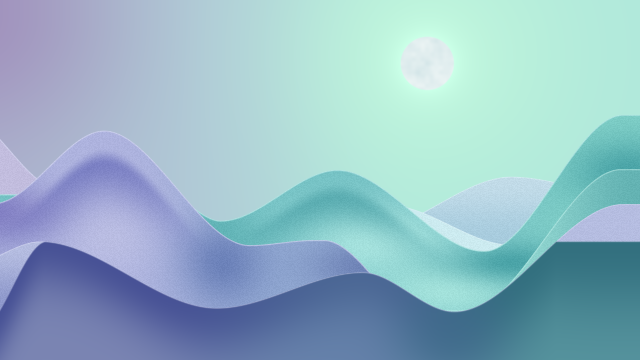
Reproduce this background procedurally as a Shadertoy shader.

```glsl
float hash(vec2 p) {
    return fract(sin(dot(p, vec2(127.1, 311.7))) * 43758.5453);
}

float valueNoise(vec2 p) {
    vec2 cell = floor(p), f = smoothstep(0.0, 1.0, fract(p));
    vec2 e = vec2(0.0, 1.0);
    return mix(mix(hash(cell), hash(cell + e.yx), f.x),
               mix(hash(cell + e.xy), hash(cell + e.yy), f.x), f.y);
}

// Height change that eases in between two x positions
float ease(float x, float x0, float x1, float rise) {
    return rise * smoothstep(x0, x1, x);
}

// Soft elliptical spot
float spot(vec2 p, vec2 center, vec2 radius) {
    vec2 q = (p - center) / radius;
    return exp(-dot(q, q));
}

// Shadow that begins at a given depth and fades downward
float foldShadow(float depth, float start, float fade) {
    float d = max(depth - start, 0.0) / fade;
    return smoothstep(start - 0.025, start + 0.025, depth) * exp(-d * d);
}

// Paints a sheet below its edge, with a thin lit rim
vec3 sheet(vec3 below, vec3 color, vec3 rim, float depth, float rimWidth, float px) {
    float dist = depth * px / max(length(vec2(dFdx(depth), dFdy(depth))), 1e-5);
    vec3 lit = mix(color, rim, 0.75 * (1.0 - smoothstep(0.0, rimWidth, dist)));
    return mix(below, lit, smoothstep(-0.7 * px, 0.7 * px, dist));
}

vec3 skyColor(vec2 p) {
    vec3 mauve = mix(vec3(0.67, 0.69, 0.80), vec3(0.63, 0.57, 0.74), smoothstep(0.45, 0.95, p.y));
    vec3 c = mix(mauve, vec3(0.69, 0.79, 0.84), smoothstep(-0.1, 0.65, p.x));
    c = mix(c, vec3(0.69, 0.91, 0.86), smoothstep(0.45, 1.2, p.x));
    return mix(c, vec3(0.76, 0.97, 0.86), 0.8 * spot(p, vec2(1.187, 0.85), vec2(0.38, 0.36)));
}

vec3 moon(vec3 sky, vec2 p, float px) {
    vec2 q = p - vec2(1.187, 0.824);
    float r = length(q);
    float mottle = 0.6 * valueNoise(q * 38.0 + 9.0) + 0.4 * valueNoise(q * 80.0);
    vec3 face = mix(vec3(0.83, 0.90, 0.91), vec3(0.93, 0.96, 0.96), mottle);
    sky += 0.05 * exp(-max(r - 0.074, 0.0) / 0.04);
    return mix(sky, face, 1.0 - smoothstep(0.074 - px, 0.074 + px, r));
}

vec3 tealColor(vec2 p, float depth) {
    vec3 c = mix(vec3(0.46, 0.76, 0.77), vec3(0.50, 0.81, 0.78), smoothstep(1.2, 1.7, p.x));
    c = mix(c, vec3(0.67, 0.90, 0.88), spot(p, vec2(1.04, 0.33), vec2(0.22, 0.10)));
    c = mix(c, vec3(0.66, 0.90, 0.87), spot(p, vec2(1.25, 0.20), vec2(0.20, 0.09)));
    float crest = foldShadow(depth, 0.055, 0.09) * spot(p, vec2(0.92, 0.43), vec2(0.27, 0.2));
    float trough = spot(p, vec2(1.42, 0.27), vec2(0.17, 0.055));
    float wing = spot(p, vec2(1.75, 0.52), vec2(0.16, 0.09));
    c = mix(c, vec3(0.32, 0.65, 0.67), 0.85 * crest);
    c = mix(c, vec3(0.25, 0.61, 0.63), 0.85 * max(trough, wing));
    return mix(c, vec3(0.32, 0.66, 0.67), 0.6 * spot(p, vec2(0.60, 0.36), vec2(0.12, 0.06)));
}

vec3 violetColor(vec2 p, float depth) {
    vec3 c = mix(vec3(0.68, 0.70, 0.87), vec3(0.57, 0.66, 0.82), smoothstep(0.3, 0.8, p.x));
    c = mix(c, vec3(0.76, 0.77, 0.90), 0.7 * spot(p, vec2(0.30, 0.36), vec2(0.15, 0.12)));
    float crest = foldShadow(depth, 0.07, 0.12) * spot(p, vec2(0.27, 0.53), vec2(0.27, 0.25));
    c = mix(c, vec3(0.45, 0.47, 0.75), 0.9 * crest);
    c = mix(c, vec3(0.45, 0.43, 0.73), 0.75 * spot(p, vec2(-0.02, 0.41), vec2(0.17, 0.08)));
    c = mix(c, vec3(0.38, 0.47, 0.70), 0.8 * spot(p, vec2(0.62, 0.27), vec2(0.11, 0.11)));
    return mix(c, vec3(0.40, 0.48, 0.69), 0.8 * spot(p, vec2(1.02, 0.26), vec2(0.15, 0.07)));
}

vec3 floorColor(vec2 p, float depth) {
    vec3 c = mix(vec3(0.48, 0.52, 0.70), vec3(0.40, 0.51, 0.67), smoothstep(0.3, 0.95, p.x));
    c = mix(c, vec3(0.34, 0.58, 0.62), smoothstep(1.0, 1.55, p.x));
    vec3 shadow = mix(vec3(0.27, 0.31, 0.58), vec3(0.29, 0.40, 0.58), smoothstep(0.4, 1.0, p.x));
    shadow = mix(shadow, vec3(0.19, 0.43, 0.49), smoothstep(1.05, 1.5, p.x));
    float fade = mix(0.13, 0.20, smoothstep(1.1, 1.7, p.x));
    c = mix(c, shadow, 0.95 * exp(-pow(max(depth, 0.0) / fade, 2.0)));
    return mix(c, vec3(0.24, 0.41, 0.54), 0.6 * spot(p, vec2(1.24, 0.06), vec2(0.16, 0.12)));
}

void mainImage(out vec4 fragColor, in vec2 fragCoord) {
    float px = 1.0 / iResolution.y;
    vec2 p = fragCoord * px;
    float x = p.x;

    // Sheet edges, each a chain of eased rises and falls
    float corner = 0.68 + ease(x, -0.10, 0.16, -0.20);
    float hill = 0.36 + ease(x, 1.02, 1.42, 0.149) + ease(x, 1.42, 1.75, -0.05);
    float hillFoot = 0.43 + ease(x, 1.08, 1.42, -0.11);
    float teal = 0.46 + ease(x, 0.46, 0.613, -0.073) + ease(x, 0.613, 0.9375, 0.141)
        + ease(x, 0.9375, 1.345, -0.225) + ease(x, 1.345, 1.73, 0.378);
    float wing = 0.139 + ease(x, 1.296, 1.725, 0.391);
    float violet = 0.435 + ease(x, -0.02, 0.289, 0.202) + ease(x, 0.289, 0.694, -0.318)
        + ease(x, 0.694, 0.868, 0.014) + ease(x, 0.90, 1.20, -0.233);
    float base = 0.26 + ease(x, -0.10, 0.111, 0.069) + ease(x, 0.111, 0.602, -0.185)
        + ease(x, 0.602, 1.007, 0.099) + ease(x, 1.007, 1.262, -0.109) + ease(x, 1.262, 1.731, 0.299);
    float underside = 0.08 + ease(x, -0.06, 0.13, 0.249);

    // Sky and far sheets
    vec3 paleRim = vec3(0.86, 0.94, 0.96);
    vec3 lilacRim = vec3(0.84, 0.85, 0.95);
    vec3 c = moon(skyColor(p), p, px);
    float grain = (hash(floor(p * 432.0)) - 0.5) * 0.035 * step(p.y, max(max(corner * step(x, 0.1), hill * step(1.1, x)), max(teal, violet)));
    c = sheet(c, vec3(0.76, 0.74, 0.87), lilacRim, (corner - p.y) + step(0.16, x) * -1.0, 0.005, px);
    vec3 hillColor = mix(vec3(0.66, 0.80, 0.87), vec3(0.76, 0.86, 0.91), smoothstep(0.34, 0.5, p.y));
    c = mix(c, sheet(c, hillColor, paleRim, hill - p.y, 0.004, px), step(1.05, x));
    c = mix(c, sheet(c, vec3(0.80, 0.92, 0.94), paleRim, hillFoot - p.y, 0.004, px), step(1.12, x));

    // Near ribbons and the floor beneath them
    c = sheet(c, tealColor(p, teal - p.y), vec3(0.77, 0.94, 0.93), teal - p.y, 0.005, px);
    vec3 wingColor = mix(vec3(0.56, 0.83, 0.81), vec3(0.39, 0.70, 0.70), smoothstep(1.45, 1.78, x));
    c = sheet(c, wingColor, vec3(0.72, 0.92, 0.90), wing - p.y, 0.005, px);
    c = sheet(c, violetColor(p, violet - p.y), lilacRim, violet - p.y, 0.005, px);
    vec3 undersideColor = mix(vec3(0.56, 0.60, 0.80), vec3(0.71, 0.74, 0.88), smoothstep(0.15, 0.32, p.y));
    c = sheet(c, undersideColor, lilacRim, base - p.y, 0.004, px);
    float ground = min(base, underside);
    vec3 groundColor = floorColor(p, ground - p.y);
    c = sheet(c, groundColor, mix(groundColor, lilacRim, 0.4), ground - p.y, 0.004, px);

    fragColor = vec4(c + grain * step(ground, p.y), 1.0);
}
```
